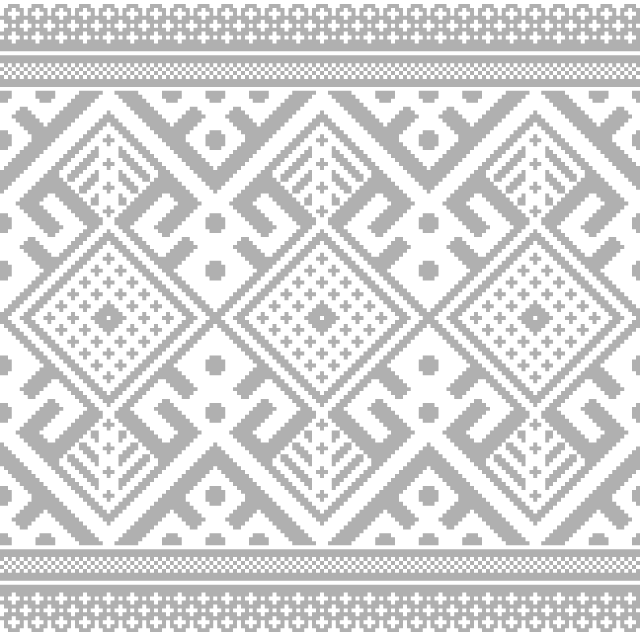
Reproduce this pattern procedurally as a Shadertoy shader.

```glsl
// Grey cross-stitch embroidery: three folk lozenges across, with mirrored
// hooks, chevrons and borders. Each stitch is tested in folded cell
// coordinates by diagonal bands; supersampling smooths the edges.

const float STITCHES = 162.0;   // stitches along the canvas
const float PERIOD = 54.0;      // stitches per repeat
const float MIRROR_ROW = 80.0;  // row of symmetry, counted from the top
const vec3 THREAD = vec3(0.69);
const vec3 CLOTH = vec3(1.0);
const int SAMPLES = 4;

bool within(float x, float lo, float hi) {
    return x > lo - 0.5 && x < hi + 0.5;
}

// Offset to the nearest point of a six-stitch lattice
vec2 latticeOffset(vec2 cell, vec2 origin) {
    return abs(mod(cell - origin + 3.0, 6.0) - 3.0);
}

float diamondDistance(vec2 q) {
    return abs(q.x) + abs(q.y);
}

// Five stitches wide, with the corners cut
bool rosette(vec2 q) {
    q = abs(q);
    return max(q.x, q.y) < 2.5 && q.x + q.y < 3.5;
}

bool hollowRosette(vec2 q) {
    return rosette(q) && diamondDistance(q) > 1.5;
}

// Central lozenge: double outline, a field of crosses, a pierced heart
bool lozenge(vec2 cell, float sum, float diff) {
    bool outlines = within(sum, 20.0, 22.0)
        || (within(sum, 26.0, 28.0) && diff < 23.5);
    float crossDistance = min(
        diamondDistance(latticeOffset(cell, vec2(0.0, 3.0))),
        diamondDistance(latticeOffset(cell, vec2(3.0, 0.0))));
    bool crosses = sum < 16.5 && crossDistance < 1.5;
    bool heart = within(sum, 1.0, 4.0);
    return outlines || crosses || heart;
}

// Pointed crown with chevrons, a spine of crosses and hooked arms
bool crown(vec2 cell, float sum, float diff) {
    bool outline = within(sum, 50.0, 52.0) && diff > 5.5;
    bool hookTop = within(sum, 47.0, 52.0) && within(diff, 6.0, 23.0);
    bool innerArm = within(sum, 26.0, 52.0) && within(diff, 18.0, 23.0);
    bool outerArm = within(sum, 35.0, 52.0) && within(diff, 6.0, 11.0);
    bool chevrons = within(sum, 32.0, 46.0) && cell.x > 2.5 && diff > 24.5
        && abs(mod(sum, 6.0) - 3.0) < 1.5;
    bool spine = cell.x < 1.5 && within(cell.y, 26.0, 46.0)
        && diamondDistance(latticeOffset(cell, vec2(0.0, 27.0))) < 1.5;
    return outline || hookTop || innerArm || outerArm || chevrons || spine;
}

// Large zigzag, its short branches, and the rosettes between repeats
bool gaps(vec2 cell, float sum, float diff) {
    bool zigzag = within(sum, 59.0, 64.0);
    bool branches = (within(sum, 29.0, 40.0) && within(diff, -4.0, 1.0))
        || (within(sum, 65.0, 75.0) && within(diff, 27.0, 32.0));
    bool rosettes = rosette(cell - vec2(27.0, 12.0))
        || rosette(cell - vec2(27.0, 24.0))
        || rosette(cell - vec2(27.0, 45.0))
        || rosette(cell - vec2(27.0, 57.0))
        || rosette(cell - vec2(16.0, 57.0));
    return zigzag || branches || rosettes;
}

// Solid stripes, checks, and interlaced hollow rosettes
bool border(vec2 cell) {
    float row = cell.y;
    bool stripes = within(row, 59.0, 60.0) || within(row, 65.0, 66.0)
        || within(row, 68.0, 69.0);
    bool checks = within(row, 61.0, 64.0) && mod(cell.x + row, 2.0) < 0.5;
    bool lace = within(row, 70.0, 79.0)
        && (hollowRosette(latticeOffset(cell, vec2(0.0, 77.0)))
        || (row < 76.5 && hollowRosette(latticeOffset(cell, vec2(3.0, 74.0)))));
    return stripes || checks || lace;
}

float stitch(vec2 uv) {
    vec2 grid = floor(vec2(uv.x, 1.0 - uv.y) * STITCHES);
    vec2 cell = abs(vec2(mod(grid.x, PERIOD) - 0.5 * PERIOD,
                         grid.y - MIRROR_ROW));
    float sum = cell.x + cell.y;
    float diff = cell.y - cell.x;
    bool inked = cell.y < 57.5
        ? lozenge(cell, sum, diff) || crown(cell, sum, diff) || gaps(cell, sum, diff)
        : border(cell);
    return inked ? 1.0 : 0.0;
}

void mainImage(out vec4 fragColor, in vec2 fragCoord) {
    float coverage = 0.0;
    for (int j = 0; j < SAMPLES; j++) {
        for (int i = 0; i < SAMPLES; i++) {
            vec2 jitter = (vec2(i, j) + 0.5) / float(SAMPLES) - 0.5;
            coverage += stitch((fragCoord + jitter) / iResolution.xy);
        }
    }
    coverage /= float(SAMPLES * SAMPLES);
    fragColor = vec4(mix(CLOTH, THREAD, coverage), 1.0);
}
```
